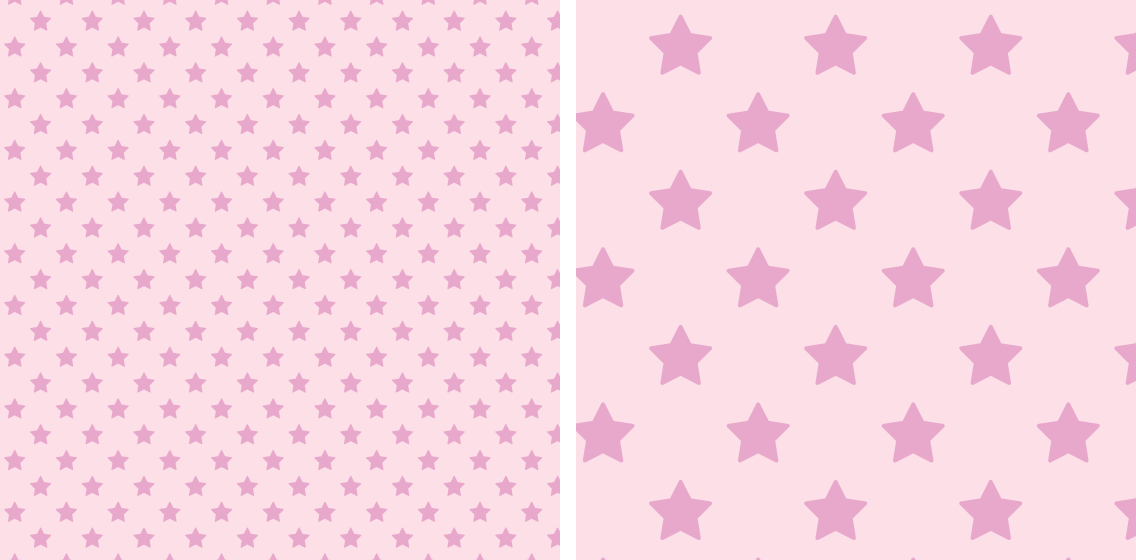
Left, the full canvas; right, a detail of the centre.
Give the GLSL for this pattern, as a Shadertoy shader.

```glsl
// Staggered rows of small, softly rounded orchid stars on pale pink.

const float PI = 3.14159265;

// Signed distance to an upright five-pointed star.
float starDistance(vec2 p, float tipRadius, float notchRadius) {
    // Fold every arm onto one half-arm lying along +x.
    float angle = abs(mod(atan(p.x, p.y) + PI / 5.0, 0.4 * PI) - PI / 5.0);
    vec2 folded = length(p) * vec2(cos(angle), sin(angle));

    // Distance to the edge running from tip to notch.
    vec2 tip = vec2(tipRadius, 0.0);
    vec2 edge = notchRadius * vec2(cos(PI / 5.0), sin(PI / 5.0)) - tip;
    vec2 fromTip = folded - tip;
    float along = clamp(dot(fromTip, edge) / dot(edge, edge), 0.0, 1.0);
    float side = edge.x * fromTip.y - edge.y * fromTip.x;
    return -sign(side) * length(fromTip - along * edge);
}

void mainImage(out vec4 fragColor, in vec2 fragCoord) {
    // One unit is the spacing between stars in a row.
    float unitsPerPixel = 10.832 / iResolution.y;
    vec2 grid = fragCoord * unitsPerPixel - vec2(0.285, 0.914);

    // Rows sit half a unit apart, each shifted by half a unit.
    float row = floor(2.0 * grid.y + 0.5);
    vec2 local = vec2(fract(grid.x - 0.5 * row + 0.5) - 0.5, grid.y - 0.5 * row);

    // Offsetting a slim star outward rounds its tips.
    float dist = starDistance(local, 0.2, 0.1015) - 0.0127;
    float coverage = clamp(0.5 - dist / unitsPerPixel, 0.0, 1.0);

    vec3 background = vec3(0.988, 0.873, 0.905);
    vec3 orchid = vec3(0.91, 0.66, 0.80);
    fragColor = vec4(mix(background, orchid, coverage), 1.0);
}
```
